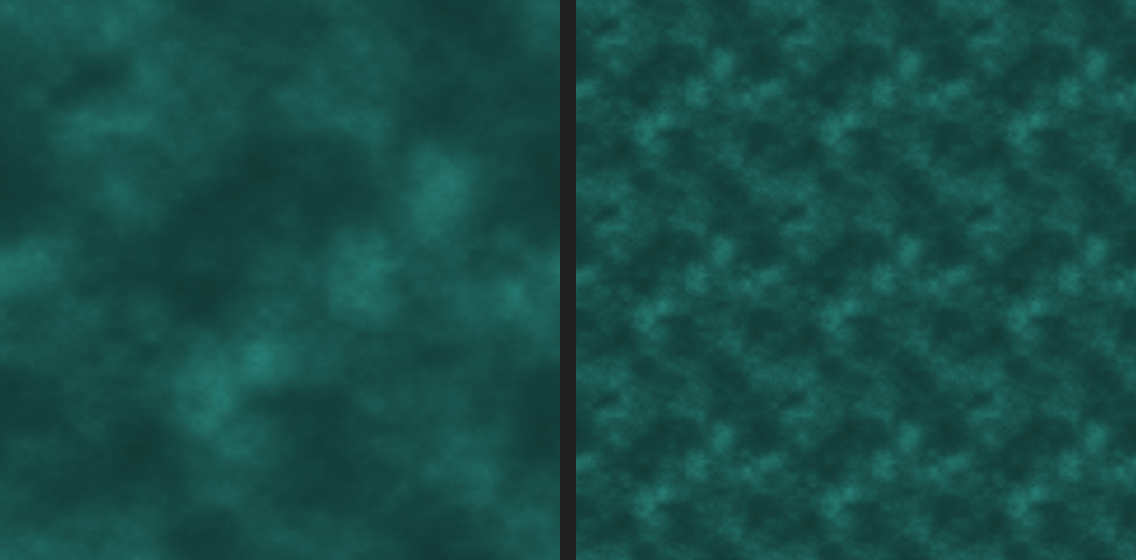
Left, the tile; right, the same tile 3 across and 3 down.
Give the GLSL for this texture, as a Shadertoy shader.

```glsl
// Deep teal mist: soft, slightly flattened clouds with glowing cores.
// Seven octaves of wrapping value noise are summed, then a power curve
// keeps the hollows broad and dark and lets only the peaks light up.

// Integer hash of a lattice cell, giving 0..1
float hashCell(ivec2 cell, int seed) {
    uint h = uint(cell.x) * 1597334677u ^ uint(cell.y) * 3812015801u;
    h ^= uint(seed + 7) * 2654435769u;
    h = (h ^ (h >> 16)) * 2146121005u;
    h = (h ^ (h >> 15)) * 2221713035u;
    h ^= h >> 16;
    return float(h & 65535u) / 65535.0;
}

// Value noise whose lattice repeats after a whole number of cells
float wrappedNoise(vec2 p, ivec2 period, int seed) {
    ivec2 low = ivec2(mod(floor(p), vec2(period)));
    ivec2 high = (low + 1) % period;
    vec2 f = fract(p);
    vec2 w = f * f * (3.0 - 2.0 * f);
    float bottom = mix(hashCell(low, seed), hashCell(ivec2(high.x, low.y), seed), w.x);
    float top = mix(hashCell(ivec2(low.x, high.y), seed), hashCell(high, seed), w.x);
    return mix(bottom, top, w.y);
}

// Sum of octaves, each twice as fine and a little over half as strong
float mist(vec2 uv) {
    ivec2 period = ivec2(5, 6);
    float sum = 0.0, total = 0.0, strength = 1.0;
    for (int octave = 0; octave < 7; octave++) {
        // The offset keeps lattice lines of different octaves apart
        vec2 offset = float(octave) * vec2(0.37, 0.61);
        sum += strength * wrappedNoise(uv * vec2(period) + offset, period, octave);
        total += strength;
        strength *= 0.57;
        period *= 2;
    }
    return sum / total;
}

void mainImage(out vec4 fragColor, in vec2 fragCoord) {
    vec2 uv = fragCoord / iResolution.xy;

    // Dark water to bright teal
    vec3 deepTeal = vec3(0.068, 0.217, 0.202);
    vec3 glowTeal = vec3(0.200, 0.665, 0.617);
    float glow = pow(mist(uv), 2.5);

    fragColor = vec4(mix(deepTeal, glowTeal, glow), 1.0);
}
```
